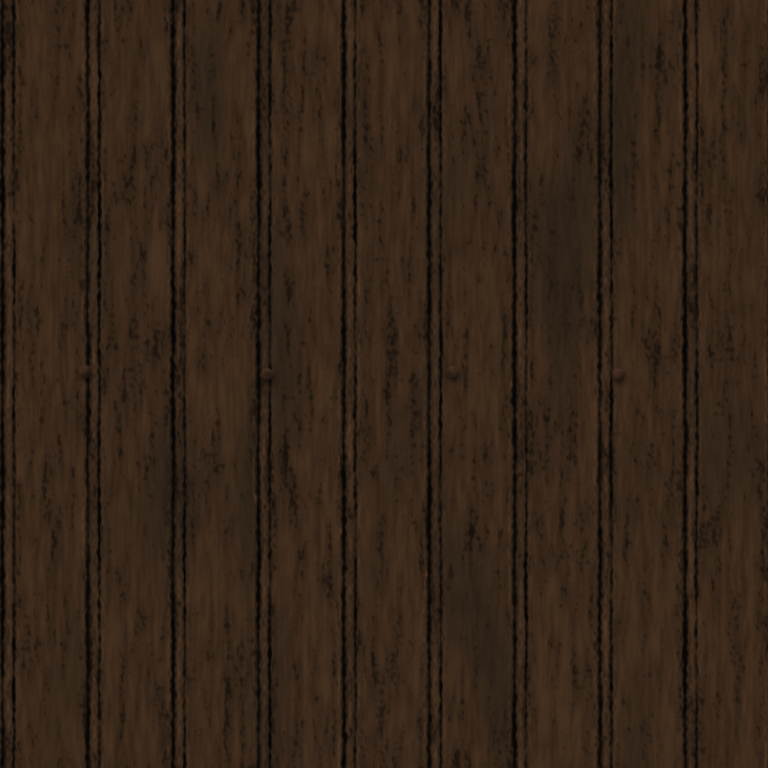
Reproduce this texture procedurally as a WebGL 1 fragment shader.

```glsl
precision highp float;
// Dark, weathered beadboard: nine upright planks, each joint a deep groove
// with a rounded bead and a finer second groove, plus a row of nail heads.
// Wood is layered, periodic gradient noise stretched along the grain.
uniform vec2 u_resolution;

#define PLANKS 9.0
#define JOINT_START 0.0033
#define GROOVE_WIDTH 0.0029
#define BEAD_WIDTH 0.0148
#define FINE_GROOVE_WIDTH 0.0021
#define GRAIN_STRENGTH 0.44
#define PIT_STRENGTH 0.44
#define NAIL_HEIGHT 0.516
#define NAIL_RADIUS 0.0095
#define DARK_WOOD vec3(0.082, 0.057, 0.038)
#define LIGHT_WOOD vec3(0.250, 0.176, 0.116)
#define GROOVE_COLOR vec3(0.028, 0.022, 0.016)

float hash(vec2 p) {
  return fract(sin(dot(p, vec2(127.1, 311.7))) * 43758.55);
}

// Dot product of a lattice point's random gradient with the offset from it.
float corner(vec2 cell, vec2 offset, vec2 period) {
  float angle = 6.2832 * hash(mod(cell, period) + period * 0.13);
  return dot(vec2(cos(angle), sin(angle)), offset);
}

// Gradient noise that repeats over the unit square.
float noise(vec2 uv, vec2 period) {
  vec2 p = uv * period, i = floor(p), f = p - i;
  vec2 w = f * f * f * (f * (f * 6.0 - 15.0) + 10.0);
  vec2 e = vec2(1.0, 0.0);
  float low = mix(corner(i, f, period), corner(i + e.xy, f - e.xy, period), w.x);
  float high = mix(corner(i + e.yx, f - e.yx, period),
                   corner(i + e.xx, f - e.xx, period), w.x);
  return mix(low, high, w.y);
}

float line(float d, float width) {
  return exp(-d * d / (width * width));
}

// Rough surface height: short fibers and grit.
float roughness(vec2 p) {
  return 0.55 * noise(p, vec2(150.0, 58.0)) + 0.6 * noise(p, vec2(215.0, 140.0))
       + 0.35 * noise(p, vec2(90.0, 24.0));
}

vec3 wood(vec2 p, float jointDistance) {
  // Bend the grain a little so that streaks do not run ruler-straight
  p.x += 0.002 * noise(p, vec2(30.0, 14.0));
  float stain = noise(p, vec2(13.0, 3.0));
  float broad = noise(p, vec2(25.0, 5.0));
  float streak = noise(p, vec2(66.0, 8.0)) + 0.7 * noise(p, vec2(112.0, 19.0));
  float fiber = noise(p, vec2(180.0, 30.0));
  float rough = roughness(p);
  float relief = rough - roughness(p + vec2(-0.0016, 0.0016));

  // Worn patches open into soft, ragged hollows
  float wear = 0.3 * broad + 0.5 * streak + 0.1 * exp(-abs(jointDistance) / 0.01);
  float pit = smoothstep(0.12, 0.68, rough + wear);
  float tone = 0.83 + 0.1 * stain - 0.12 * broad + 0.13 * relief;
  tone -= GRAIN_STRENGTH * (0.6 * streak + 0.5 * fiber) + PIT_STRENGTH * pit;
  vec3 color = mix(DARK_WOOD, LIGHT_WOOD, clamp(tone, -0.1, 1.1));
  // Cool, sooty stains
  float soot = smoothstep(0.1, 0.5, -stain - 0.15 * streak);
  return mix(color, vec3(0.125, 0.104, 0.08), 0.4 * soot);
}

void main() {
  vec2 uv = gl_FragCoord.xy / u_resolution;
  float chipped = noise(uv, vec2(140.0, 110.0)) + 0.6 * noise(uv, vec2(80.0, 38.0));
  float wobble = 0.0013 * noise(uv, vec2(90.0, 95.0))
               + 0.0011 * noise(uv, vec2(18.0, 9.0));
  float across = (uv.x - JOINT_START + wobble) * PLANKS;
  float plank = mod(floor(across), PLANKS);
  float joint = floor(across + 0.5);
  float side = (across - joint) / PLANKS;

  // Each plank shifts the grain along its length
  vec2 grainPoint = vec2(uv.x, uv.y + hash(vec2(plank, 4.0)));
  vec3 color = wood(grainPoint, side);

  // Joint: lit lips and bead, then the two grooves
  vec2 jointPoint = vec2((joint + 0.5) / PLANKS, uv.y);
  float along = noise(jointPoint, vec2(PLANKS, 8.0));
  float broken = along + 0.6 * noise(jointPoint, vec2(PLANKS, 45.0));
  float lips = line(side + 0.006, 0.002) + line(side - 0.0075, 0.0026)
             + 0.8 * line(side - BEAD_WIDTH - 0.0045, 0.002);
  color *= 1.0 + lips * (0.08 + 0.4 * chipped);
  float deep = line(side, GROOVE_WIDTH * (1.0 + 0.3 * along + 0.7 * chipped));
  float fine = line(side - BEAD_WIDTH, FINE_GROOVE_WIDTH * (1.0 + 0.7 * chipped));
  deep *= 0.93 + 0.35 * broken + 0.3 * chipped;
  fine *= 0.74 - 0.55 * broken + 0.5 * chipped;
  color = mix(color, GROOVE_COLOR, clamp(deep, 0.0, 1.0));
  color = mix(color, GROOVE_COLOR, clamp(fine, 0.0, 1.0));

  // Occasional bare splinters on the left lip
  float seed = mod(joint, PLANKS);
  vec2 chip = vec2(side + 0.004, uv.y - hash(vec2(seed, 9.0)));
  float bare = line(length(chip * vec2(1.0, 0.35)), 0.0019);
  color = mix(color, vec3(0.36, 0.23, 0.13), 0.65 * bare * step(0.5, hash(vec2(seed, 2.0))));

  // Nail heads beside every second joint
  for (int i = 0; i < 4; i++) {
    float k = float(i);
    float drift = 0.13 + 0.16 * sin(1.35 * k - 1.5);
    vec2 center = vec2(JOINT_START + (2.0 * k + 1.0 + drift) / PLANKS,
                       NAIL_HEIGHT - 0.003 * mod(k, 2.0));
    vec2 q = (uv - center) / NAIL_RADIUS;
    color *= 1.0 - 0.6 * line(length(q - vec2(0.1, -0.6)), 0.85);
    float head = 1.0 - smoothstep(0.65, 1.0, length(q) + 0.25 * chipped);
    float light = clamp(0.82 + 0.4 * dot(q, vec2(-0.4, 0.8)) + 0.3 * chipped, 0.25, 1.15);
    color = mix(color, vec3(0.27, 0.185, 0.13) * light, 0.85 * head);
  }
  gl_FragColor = vec4(color, 1.0);
}
```
